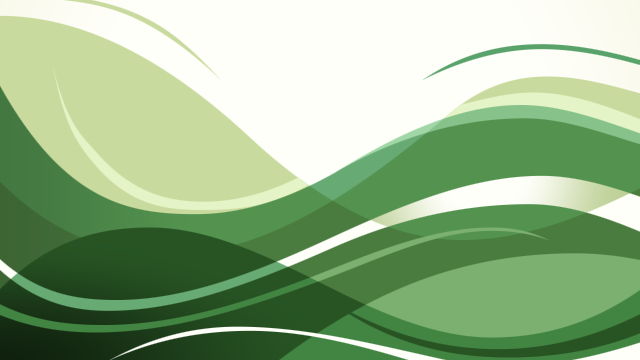
Give the GLSL for this background, as a Shadertoy shader.

```glsl
// Cubic from knot a to knot b; each knot is (x, height, slope)
float arc(float x, vec3 a, vec3 b) {
    float w = b.x - a.x, t = (x - a.x) / w, s = 1.0 - t;
    return s * s * ((1.0 + 2.0 * t) * a.y + t * w * a.z)
         + t * t * ((3.0 - 2.0 * t) * b.y - s * w * b.z);
}

// Smooth curves through three, four or five knots
float wave(float x, vec3 a, vec3 b, vec3 c) {
    return x < b.x ? arc(x, a, b) : arc(x, b, c);
}
float wave(float x, vec3 a, vec3 b, vec3 c, vec3 d) {
    return x < b.x ? arc(x, a, b) : wave(x, b, c, d);
}
float wave(float x, vec3 a, vec3 b, vec3 c, vec3 d, vec3 e) {
    return x < b.x ? arc(x, a, b) : wave(x, b, c, d, e);
}

// Smooth coverage of the area where d is positive
float cover(float d) {
    return clamp(d / max(fwidth(d), 1e-5) + 0.5, 0.0, 1.0);
}

float strip(float y, float top, float bottom) {
    return cover(top - y) * cover(y - bottom);
}

void mainImage(out vec4 fragColor, in vec2 fragCoord) {
    vec2 p = fragCoord / iResolution.xy * vec2(7.68, 4.32);
    float x = p.x, y = p.y;

    vec3 white = vec3(1.0, 1.0, 0.98);
    vec3 lime = vec3(0.79, 0.855, 0.62);
    vec3 pale = vec3(0.895, 0.955, 0.78);
    vec3 teal = vec3(0.405, 0.665, 0.45);
    vec3 leaf = vec3(0.325, 0.575, 0.31);
    vec3 moss = vec3(0.29, 0.485, 0.25);
    vec3 deep = vec3(0.155, 0.33, 0.14);
    vec3 bright = vec3(0.26, 0.52, 0.26);
    vec3 sage = vec3(0.485, 0.69, 0.445);

    // Large overlapping slopes
    float fall = cover(wave(x, vec3(0, 4.13, 0), vec3(3, 2.67, -0.93),
        vec3(5.55, 1.44, 0), vec3(7.68, 2.06, 0.5)) - y);
    float rise = cover(wave(x, vec3(0, 2.14, -1), vec3(2.05, 1.27, 0),
        vec3(5.4, 2.96, 0.85), vec3(7.68, 3.2, -0.28)) - y);
    float hill = cover(wave(x, vec3(0, 0.85, 1), vec3(1.8, 1.59, 0),
        vec3(4, 0.85, -0.5), vec3(5.9, 0.27, 0), vec3(7.68, 0.84, 0.7)) - y);

    // Sky with faintly warm corners
    vec3 col = white - vec3(0.03, 0.03, 0.07) * smoothstep(2.5, 4.8, length(p - vec2(3.84, 2.6)));

    // Lime slopes and their pale stripes
    col = mix(col, lime, fall * step(x, 4.5));
    float swoosh = strip(y,
        wave(x, vec3(0.64, 3.5, -4), vec3(1.15, 2.5, -1.15), vec3(2.45, 1.9, 0), vec3(3.6, 2.2, 0.5)),
        wave(x, vec3(0.64, 3.5, -5), vec3(1, 2.52, -1.4), vec3(2.45, 1.8, 0), vec3(3.7, 2.1, 0.6)));
    col = mix(col, pale, swoosh * fall * step(0.64, x) * step(x, 4.0));
    col = mix(col, lime, rise * step(5.0, x));
    float stripe = cover(wave(x, vec3(5.4, 3.03, 0.25), vec3(6.4, 3.21, 0), vec3(7.68, 2.89, -0.4)) - y);
    col = mix(col, pale, stripe * rise * step(5.0, x));

    // Broad green band with a lighter rim
    float rim = cover(wave(x, vec3(4.04, 2.26, 0.62), vec3(6.25, 3.06, 0), vec3(7.68, 2.72, -0.35)) - y);
    col = mix(col, mix(vec3(0.63, 0.84, 0.65), vec3(0.53, 0.76, 0.54), rise), rim * step(4.04, x));
    float band = cover(wave(x, vec3(0, 3.29, -1.8), vec3(2.35, 1.75, 0),
        vec3(4.04, 2.26, 0.57), vec3(6.3, 2.9, 0), vec3(7.68, 2.59, -0.3)) - y);
    vec3 land = mix(mix(teal, leaf, max(fall, rise)), moss, fall * rise);
    land *= 1.0 - 0.18 * smoothstep(2.5, 0.0, x);
    vec3 shadow = deep * mix(0.4, 1.0, smoothstep(0.0, 2.4, length(p * vec2(0.6, 1.6))));
    land = mix(land, shadow, hill);
    col = mix(col, land, band);

    // White ribbon, shaded cream at its ends and teal over the hill
    float ribbonTop = wave(x, vec3(0, 1.21, -0.9), vec3(1.4, 0.72, 0),
        vec3(4, 1.48, 0.46), vec3(6.5, 2.21, 0), vec3(7.68, 1.96, -0.35));
    float ribbonBottom = wave(x, vec3(0, 1.08, -0.9), vec3(1.3, 0.59, 0),
        vec3(4, 1.35, 0.44), vec3(6.35, 1.87, 0), vec3(7.68, 1.54, -0.42));
    float cream = (1.0 - fall) * smoothstep(0.4, 1.7, length(p - vec2(5.8, 2.25)));
    vec3 ribbon = mix(white - vec3(0.25, 0.18, 0.38) * cream, teal, hill);
    col = mix(col, ribbon, strip(y, ribbonTop, ribbonBottom));

    // Sage lens and the green ground below it
    float lens = cover(wave(x, vec3(3.35, 0, 0.75), vec3(5, 0.94, 0.38),
        vec3(6.9, 1.28, 0), vec3(7.68, 1.2, -0.2)) - y);
    vec3 accent = mix(sage, bright, hill);
    col = mix(col, accent, lens);

    // Thin ribbon ending in a point
    float thread = strip(y,
        wave(x, vec3(0, 0.67, -0.5), vec3(1.25, 0.42, 0), vec3(4, 1.1, 0.4), vec3(5.9, 1.59, 0), vec3(6.58, 1.44, -0.5)),
        wave(x, vec3(0, 0.54, -0.4), vec3(1.15, 0.33, 0), vec3(4, 1.01, 0.38), vec3(5.9, 1.55, 0), vec3(6.58, 1.44, -0.35)));
    col = mix(col, accent, thread * step(x, 6.58));

    // Dark and white sweeps along the bottom
    float darkSweep = strip(y,
        wave(x, vec3(3.9, 0.75, -0.62), vec3(5.98, 0.13, 0), vec3(7.68, 0.55, 0.5)),
        wave(x, vec3(3.9, 0.75, -0.75), vec3(6.1, 0.03, 0), vec3(7.68, 0.32, 0.4)));
    col = mix(col, deep, darkSweep * step(3.9, x));
    float whiteSweep = strip(y,
        wave(x, vec3(1.32, 0, 0.55), vec3(2.85, 0.4, 0), vec3(5.35, 0, -0.22), vec3(7.68, 0.21, 0.32)),
        wave(x, vec3(1.32, 0, 0.45), vec3(3, 0.35, 0), vec3(4.9, 0, -0.3), vec3(7.68, 0, 0.3)));
    col = mix(col, white, whiteSweep * step(1.32, x));

    // Slender arcs in the sky
    float limeArc = strip(y,
        wave(x, vec3(1.1, 4.32, -0.2), vec3(1.9, 4.02, -0.6), vec3(2.64, 3.37, -1.1)),
        wave(x, vec3(0.75, 4.32, -0.1), vec3(1.6, 4.11, -0.45), vec3(2.64, 3.37, -0.95)));
    col = mix(col, lime, limeArc * step(x, 2.64));
    float greenArc = strip(y,
        wave(x, vec3(5.07, 3.36, 0.68), vec3(6.5, 3.79, 0), vec3(7.68, 3.6, -0.28)),
        wave(x, vec3(5.07, 3.36, 0.5), vec3(6.5, 3.73, 0), vec3(7.68, 3.54, -0.28)));
    col = mix(col, vec3(0.35, 0.64, 0.42), greenArc * step(5.07, x));

    fragColor = vec4(col, 1.0);
}
```
